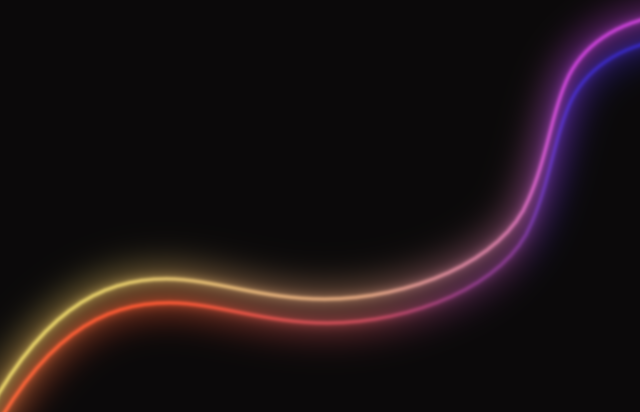
Give the GLSL for this background, as a Shadertoy shader.

```glsl
// Two glowing neon ribbons sweeping in a wave across a near-black background.

vec2 bezier(vec2 a, vec2 b, vec2 c, vec2 d, float t) {
    float s = 1.0 - t;
    return s * s * s * a + 3.0 * s * s * t * b + 3.0 * s * t * t * c + t * t * t * d;
}

float segmentDistance(vec2 p, vec2 a, vec2 b) {
    vec2 pa = p - a, ba = b - a;
    return length(pa - ba * clamp(dot(pa, ba) / dot(ba, ba), 0.0, 1.0));
}

// Distance to one cubic span, walked as short straight pieces
float spanDistance(vec2 p, vec2 a, vec2 b, vec2 c, vec2 d) {
    float nearest = 1e3;
    vec2 previous = a;
    for (int i = 1; i <= 16; i++) {
        vec2 next = bezier(a, b, c, d, float(i) / 16.0);
        nearest = min(nearest, segmentDistance(p, previous, next));
        previous = next;
    }
    return nearest;
}

// The whole wave: rise, crest, trough, climb and final bend
float waveDistance(vec2 p) {
    vec2 crest = vec2(0.403, 0.323), trough = vec2(0.786, 0.274);
    vec2 climb = vec2(1.280, 0.516), bend = vec2(1.371, 0.802);
    float d = spanDistance(p, vec2(-0.060, -0.058), vec2(0.091, 0.244), vec2(0.242, 0.323), crest);
    d = min(d, spanDistance(p, crest, vec2(0.514, 0.323), vec2(0.635, 0.274), trough));
    d = min(d, spanDistance(p, trough, vec2(0.988, 0.274), vec2(1.220, 0.365), climb));
    d = min(d, spanDistance(p, climb, vec2(1.323, 0.613), vec2(1.335, 0.718), bend));
    return min(d, spanDistance(p, bend, vec2(1.407, 0.887), vec2(1.492, 0.948), vec2(1.613, 0.964)));
}

float gaussian(float d, float width) {
    return exp(-d * d / (width * width));
}

// Bright core, close halo and wide glow
float neon(float d) {
    return 0.48 * gaussian(d, 0.0065) + 0.20 * gaussian(d, 0.018) + 0.29 * gaussian(d, 0.062);
}

vec3 upperColor(float x) {
    vec3 color = mix(vec3(0.83, 0.76, 0.35), vec3(0.80, 0.59, 0.42), smoothstep(0.1, 0.85, x));
    color = mix(color, vec3(0.74, 0.42, 0.54), smoothstep(0.80, 1.22, x));
    return mix(color, vec3(0.71, 0.20, 0.75), smoothstep(1.18, 1.40, x));
}

vec3 lowerColor(float x) {
    vec3 color = mix(vec3(0.91, 0.24, 0.12), vec3(0.70, 0.20, 0.25), smoothstep(0.35, 0.85, x));
    color = mix(color, vec3(0.40, 0.13, 0.44), smoothstep(0.80, 1.24, x));
    return mix(color, vec3(0.09, 0.09, 0.64), smoothstep(1.22, 1.40, x));
}

vec3 screen(vec3 base, vec3 light) {
    return 1.0 - (1.0 - base) * (1.0 - light);
}

void mainImage(out vec4 fragColor, in vec2 fragCoord) {
    // Canvas height is one unit
    vec2 p = fragCoord / iResolution.xy * vec2(1.55, 1.0);

    // Background, then the lower and upper ribbons
    vec3 color = vec3(0.042, 0.036, 0.038);
    color = screen(color, lowerColor(p.x) * neon(waveDistance(p - vec2(0.007, -0.058))));
    color = screen(color, upperColor(p.x) * neon(waveDistance(p)));

    fragColor = vec4(color, 1.0);
}
```
